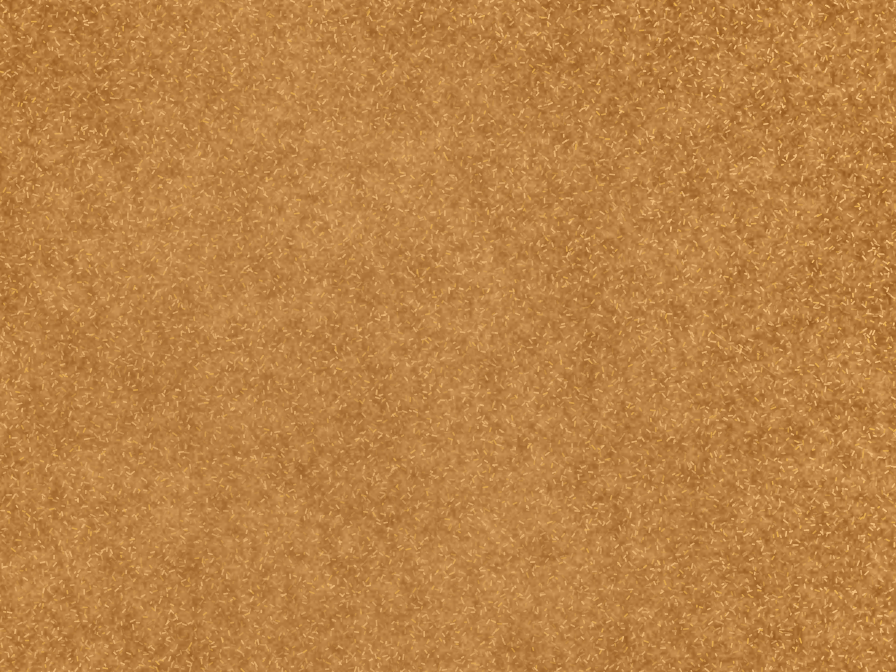
Reproduce this texture procedurally as a Shadertoy shader.

```glsl
// Matte golden-brown fibre board with fine mottling and tiny glinting flecks.

const vec3 BASE_TAN = vec3(0.717, 0.493, 0.257);
const vec3 TONE_STEP = vec3(0.96, 1.0, 0.90);
const vec3 GLINT_CREAM = vec3(0.96, 0.76, 0.50);
const vec3 GLINT_YELLOW = vec3(0.92, 0.70, 0.30);

// Integer hash giving two values in 0..1
vec2 hash2(vec2 cell, uint seed) {
    uvec2 v = uvec2(ivec2(cell)) + uvec2(seed * 747u, seed * 2891u);
    v = v * 1664525u + 1013904223u;
    v.x += v.y * 1664525u;
    v.y += v.x * 1664525u;
    v ^= v >> 16u;
    v.x += v.y * 1664525u;
    v.y += v.x * 1664525u;
    v ^= v >> 16u;
    return vec2(v & 65535u) / 65535.0;
}

// Smooth value noise centred on zero
float noise(vec2 p, uint seed) {
    vec2 cell = floor(p);
    vec2 f = fract(p);
    f = f * f * (3.0 - 2.0 * f);
    float low = mix(hash2(cell, seed).x, hash2(cell + vec2(1, 0), seed).x, f.x);
    float high = mix(hash2(cell + vec2(0, 1), seed).x, hash2(cell + vec2(1), seed).x, f.x);
    return mix(low, high, f.y) - 0.5;
}

float segmentDistance(vec2 p, vec2 a, vec2 b) {
    vec2 ab = b - a;
    return length(p - a - ab * clamp(dot(p - a, ab) / dot(ab, ab), 0.0, 1.0));
}

float softStroke(float dist, float halfWidth, float pixel) {
    float blur = max(0.6 * pixel, 0.0007);
    return 1.0 - smoothstep(halfWidth - blur, halfWidth + blur, dist);
}

// Short fibres scattered one per cell: x = strength, y = yellowness
vec2 flecks(vec2 p, float cellSize, uint seed, float pixel) {
    vec2 home = floor(p / cellSize);
    vec2 best = vec2(0.0);
    for (int y = -1; y <= 1; y++) {
        for (int x = -1; x <= 1; x++) {
            vec2 cell = home + vec2(x, y);
            vec2 center = (cell + hash2(cell, seed)) * cellSize;
            vec2 shape = hash2(cell, seed + 1u);
            vec2 look = hash2(cell, seed + 2u);
            float angle = 6.2832 * shape.x;
            vec2 reach = vec2(cos(angle), sin(angle)) * mix(0.0008, 0.0034, shape.y);
            float dist = segmentDistance(p, center - reach, center + reach);
            float strength = softStroke(dist, 0.0012, pixel) * mix(0.12, 1.0, look.x * look.x);
            if (strength > best.x) best = vec2(strength, look.y);
        }
    }
    return best;
}

// Layered mottling from broad clouds down to single grains
float mottling(vec2 p, float grainGain) {
    float clouds = 0.035 * noise(p * 7.0, 11u) + 0.035 * noise(p * 24.0, 12u);
    float blotches = 0.06 * noise(p * 58.0, 13u) + 0.075 * noise(p * 120.0, 14u);
    float grain = 0.11 * noise(p * 250.0, 15u);
    return clouds + (blotches + grain) * grainGain;
}

void mainImage(out vec4 fragColor, in vec2 fragCoord) {
    float pixel = 1.0 / iResolution.y;
    vec2 p = fragCoord * pixel;
    vec2 fromCenter = p - vec2(0.60, 0.45);
    float edge = dot(fromCenter, fromCenter);

    // Grain is crisper toward the edges, most of all at the upper right
    float upperRight = smoothstep(0.5, 1.9, p.x + p.y * 0.7);
    float grainGain = 0.85 + 0.25 * smoothstep(0.05, 0.6, edge) + 0.2 * upperRight;

    // Mottled body with warmer, darker margins
    vec3 color = BASE_TAN + TONE_STEP * mottling(p, grainGain);
    color += vec3(0.008, 0.012, 0.014) - edge * vec3(0.035, 0.05, 0.065);

    // Glinting fibres
    for (int layer = 0; layer < 2; layer++) {
        uint seed = 31u + uint(layer) * 7u;
        vec2 fleck = flecks(p + float(layer) * 0.37, 0.0105, seed, pixel);
        vec3 glint = mix(GLINT_CREAM, GLINT_YELLOW, smoothstep(0.6, 1.0, fleck.y));
        color = mix(color, glint, clamp(fleck.x * 0.8 * grainGain, 0.0, 1.0));
    }

    // One faint broken scratch
    float scratch = segmentDistance(p, vec2(1.065, 0.502), vec2(1.184, 0.422));
    float wear = smoothstep(-0.3, 0.3, noise(p * 60.0, 61u));
    color = mix(color, GLINT_CREAM, 0.6 * wear * softStroke(scratch, 0.001, pixel));

    fragColor = vec4(color, 1.0);
}
```
